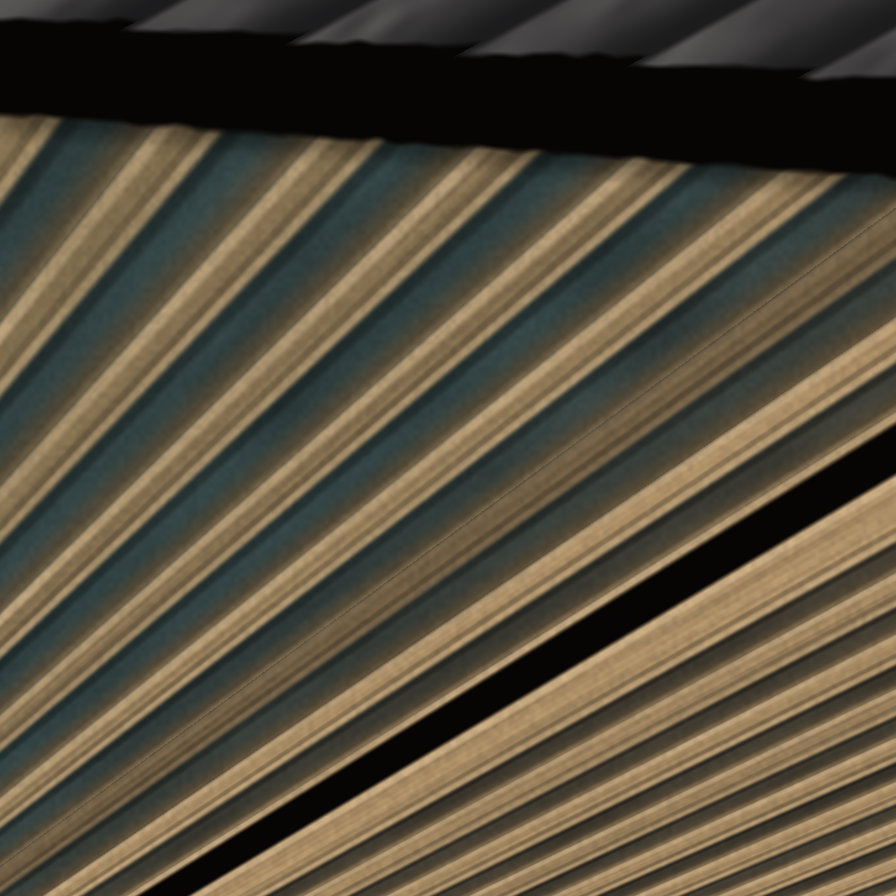
Give the GLSL for this texture, as a Shadertoy shader.

```glsl
// Fan of pale ribs with dark teal gaps, seen in perspective under a black beam.
// Rays share one vanishing point; their inverse slope is evenly spaced, so one
// repeating profile draws all ribs. A black slit splits the fan in two.

const vec2  VANISH      = vec2(-1.147, -0.810); // where all ribs converge
const float FIRST       = 0.790;   // inverse slope of rib zero
const float PITCH       = 0.1140;  // inverse slope between ribs
const float SLIT_START  = 1.605;
const float SLIT_END    = 1.677;
const float SLIT_SHIFT  = 0.016;   // extra spacing below the slit
const float SLIT_RIB    = 8.0;     // index of the rib bordering the slit
const float DULL_RIB    = 5.0;     // index of the shaded rib
const float WIDTH_FAR   = 0.43;    // rib share of the pitch, upper left
const float WIDTH_NEAR  = 0.56;    // rib share of the pitch, lower right
const float BEAM_LOW    = 0.872;
const float BEAM_HIGH   = 0.981;
const float BEAM_SLOPE  = -0.070;
const float FOLD_PITCH  = 0.189;   // folds above the beam
const float FOLD_LEAN   = 1.6;

const vec3 OLIVE     = vec3(0.49, 0.42, 0.30);
const vec3 TAN       = vec3(0.64, 0.53, 0.38);
const vec3 HIGHLIGHT = vec3(0.75, 0.65, 0.50);
const vec3 BROWN     = vec3(0.33, 0.28, 0.20);
const vec3 TEAL      = vec3(0.19, 0.25, 0.25);
const vec3 UMBER     = vec3(0.24, 0.22, 0.18);
const vec3 BLACK     = vec3(0.025, 0.018, 0.015);
const vec3 FOLD_DARK = vec3(0.11, 0.11, 0.115);
const vec3 FOLD_PALE = vec3(0.30, 0.29, 0.29);

float hash(vec2 p) {
    vec3 h = fract(p.xyx * vec3(0.1031, 0.1030, 0.0973));
    h += dot(h, h.yzx + 33.33);
    return fract((h.x + h.y) * h.z);
}

float noise(vec2 p) {
    vec2 i = floor(p), f = fract(p);
    f = f * f * (3.0 - 2.0 * f);
    vec2 e = vec2(0.0, 1.0);
    return mix(mix(hash(i), hash(i + e.yx), f.x),
               mix(hash(i + e.xy), hash(i + e.yy), f.x), f.y);
}

// Soft line of half width w centred on c
float line(float x, float c, float w) {
    return 1.0 - smoothstep(0.2 * w, w, abs(x - c));
}

vec3 ribs(float q, float along, float aa) {
    float below = step(0.5 * (SLIT_START + SLIT_END), q);
    float x = (q - FIRST - below * SLIT_SHIFT) / PITCH;
    x = mix(x, max(x, SLIT_RIB + 0.2), below);  // widen the rib at the slit
    float id = floor(x), phase = x - id;
    float near = smoothstep(1.35, 1.85, q);
    float width = mix(WIDTH_FAR, WIDTH_NEAR, near);
    float dull = 1.0 - step(0.5, abs(id - DULL_RIB));
    float streak = noise(vec2(q * 150.0, along * 3.0));
    float wear = noise(vec2(id * 7.3, along * 5.0 + id));

    // Rib: tan face, groove and two lit edges
    float warm = smoothstep(0.65, 1.65, q);
    vec3 face = mix(OLIVE, TAN, warm) * (0.91 + 0.16 * hash(vec2(id + 20.0, 3.0)));
    face *= 0.92 + 0.16 * streak;
    float lit = (0.45 + 0.5 * wear) * (1.0 - 0.6 * dull);
    face = mix(face, HIGHLIGHT, lit * line(phase, 0.07, 0.08 + aa));
    face = mix(face, BROWN, 0.45 * line(phase, width * 0.70, 0.05 + aa));
    face = mix(face, HIGHLIGHT, 0.7 * lit * line(phase, width - 0.045, 0.06 + aa));
    face *= 1.0 - 0.25 * dull;

    // Gap: cool shade rising to brown beside the next rib
    float depth = (phase - width) / (1.0 - width);
    vec3 cool = mix(TEAL, UMBER, smoothstep(1.15, 1.75, q));
    cool *= 0.87 + 0.28 * noise(vec2(q * 25.0, along * 8.0));
    vec3 gap = mix(cool, BROWN, 0.9 * smoothstep(0.42, 0.95, depth));
    gap *= 1.0 - 0.3 * line(depth, 0.1, 0.2);

    float soft = 0.035 + aa;
    float mask = smoothstep(width + soft, width - soft, phase);
    mask = max(mask * smoothstep(-soft, soft, phase), smoothstep(1.0 - 2.0 * soft, 1.0, phase) * 0.5);
    mask = max(mask, smoothstep(soft, 0.0, phase) * 0.5);
    return mix(gap, face, mask);
}

void mainImage(out vec4 fragColor, in vec2 fragCoord) {
    vec2 uv = fragCoord / iResolution.xy;
    float px = 1.0 / iResolution.y;
    vec2 ray = uv - VANISH;
    float q = ray.x / ray.y;
    float aa = px * length(ray) / (ray.y * ray.y);
    vec3 color = ribs(q, length(ray), aa / PITCH);

    // Black slit with a bright lower lip
    float edge = 0.004 + aa;
    color = mix(color, HIGHLIGHT * 1.08, 0.75 * line(q, SLIT_END + 0.009, 0.012 + aa));
    float slit = smoothstep(-edge, edge, q - SLIT_START) * smoothstep(edge, -edge, q - SLIT_END);
    color = mix(color, BLACK, slit);
    color *= 0.95 + 0.10 * noise(uv * 170.0);

    // Beam and its soft shadow
    float h = uv.y - BEAM_SLOPE * uv.x;
    float ragged = 0.006 * (noise(uv * 45.0) - 0.5);
    color *= 1.0 - 0.35 * smoothstep(BEAM_LOW - 0.035, BEAM_LOW, h);
    color = mix(color, BLACK, smoothstep(-0.004 - px, 0.004 + px, h - BEAM_LOW + ragged));

    // Leaning folds above the beam
    float fold = fract((uv.x - 0.143 - FOLD_LEAN * (h - BEAM_HIGH)) / FOLD_PITCH);
    float pale = smoothstep(0.0, 0.10, fold) * (1.0 - smoothstep(0.2, 0.95, fold));
    pale *= 0.65 + 0.6 * noise(vec2(uv.x - h, h) * vec2(38.0, 22.0));
    float hem = BEAM_HIGH + 0.012 * (fold - 0.4) + ragged;
    color = mix(color, mix(FOLD_DARK, FOLD_PALE, pale), smoothstep(-0.004 - px, 0.004 + px, h - hem));
    fragColor = vec4(color, 1.0);
}
```
